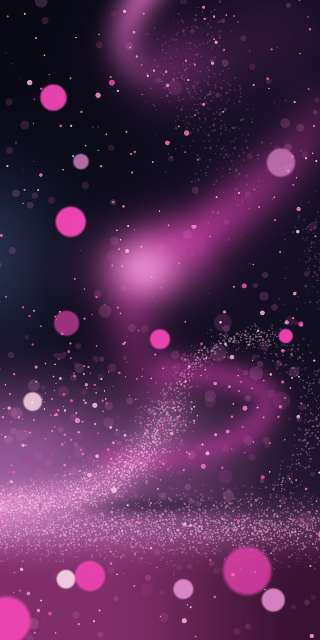
This background is drawn by a Shadertoy shader. Its source:

```glsl
// Magenta smoke ribbons and glittering dust drifting through dark bokeh space.
const vec3 NIGHT = vec3(.03, .032, .08);
const vec3 SLATE = vec3(.16, .19, .28);
const vec3 PLUM = vec3(.23, .13, .27);
const vec3 MAUVE = vec3(.6, .35, .6);
const vec3 MAGENTA = vec3(.65, .2, .54);
const vec3 PINK = vec3(.94, .27, .7);
const vec3 ROSE = vec3(.9, .56, .82);
const vec3 CREAM = vec3(.98, .84, .91);
const float GROUND_Y = .35;
const int CURVE_STEPS = 14;

float hash(vec2 p) {
    vec3 q = fract(p.xyx * vec3(.1031, .103, .0973));
    q += dot(q, q.yzx + 33.33);
    return fract((q.x + q.y) * q.z);
}

float soft(float d, float width) { return exp(-d * d / (width * width)); }

float glow(vec2 p, vec2 center, vec2 size) { return soft(length((p - center) / size), 1.); }

// Distance to a quadratic curve, and the position along it
vec2 curve(vec2 p, vec2 a, vec2 b, vec2 c) {
    vec2 best = vec2(9, 0), last = a;
    for (int i = 1; i <= CURVE_STEPS; i++) {
        float t = float(i) / float(CURVE_STEPS);
        vec2 next = mix(mix(a, b, t), mix(b, c, t), t), edge = next - last;
        float h = clamp(dot(p - last, edge) / dot(edge, edge), 0., 1.);
        float d = length(p - last - edge * h);
        if (d < best.x) best = vec2(d, t - (1. - h) / float(CURVE_STEPS));
        last = next;
    }
    return best;
}

// One jittered dot per cell of a turned grid: coverage and a random tint
vec2 dots(vec2 p, float cells, float density, float radius, float seed) {
    p = mat2(cos(seed), sin(seed), -sin(seed), cos(seed)) * p * cells;
    vec2 id = floor(p) + seed * 17.;
    float size = radius * mix(.5, 1., hash(id + 3.7));
    vec2 jitter = vec2(hash(id + 11.3), hash(id + 29.1)) - .5;
    float d = length(fract(p) - .5 - jitter * (1. - 2. * size));
    float blur = max(cells / iResolution.x, size * .2) * .5;
    float cover = 1. - smoothstep(size - blur, size + blur, d);
    return vec2(cover * step(hash(id), density), hash(id + 5.1));
}

void disc(inout vec3 col, vec2 p, float x, float y, float r, vec3 tint, float alpha) {
    float blur = max(1.5 / iResolution.x, r * .12);
    col = mix(col, tint, alpha * (1. - smoothstep(r - blur, r + blur, length(p - vec2(x, y)))));
}

void mainImage(out vec4 fragColor, in vec2 fragCoord) {
    vec2 p = fragCoord / iResolution.xy * vec2(1, 2);
    // Night sky and mist
    vec3 col = NIGHT + SLATE * .75 * glow(p, vec2(-.05, 1.2), vec2(.22, .26));
    col += PLUM * .22 * glow(p, vec2(.85, 1.3), vec2(.5, .9));
    col = mix(col, PLUM, smoothstep(.95, .5, p.y) * mix(.95, .4, smoothstep(.55, .9, p.x)));
    col = mix(col, MAUVE, .95 * glow(p, vec2(.03, .56), vec2(.42, .22)));
    col = mix(col, MAUVE * .75, .6 * glow(p, vec2(.56, .58), vec2(.22, .17)));
    // Smoke ribbons
    vec2 swirl = curve(p, vec2(.48, 2.06), vec2(.27, 1.8), vec2(.56, 1.73));
    col += MAGENTA * .36 * glow(p, vec2(.55, 1.8), vec2(.17, .13));
    col += MAGENTA * .14 * glow(p, vec2(.85, 1.9), vec2(.2, .17));
    col = mix(col, mix(ROSE, MAGENTA, .55), soft(swirl.x, .06) * mix(.95, .05, swirl.y));
    vec2 upper = curve(p, vec2(1, 1.63), vec2(.85, 1.42), vec2(.6, 1.25));
    vec2 lower = curve(p, vec2(.6, 1.25), vec2(.31, 1.16), vec2(.47, .82));
    col = mix(col, MAGENTA, max(soft(upper.x, .09) * mix(.3, .95, upper.y),
                                soft(lower.x, .095) * mix(.95, .35, lower.y)));
    col = mix(col, mix(PINK, ROSE, .4), .6 * glow(p, vec2(.46, 1.17), vec2(.16, .12)));
    vec2 loopTop = curve(p, vec2(.53, .84), vec2(.98, .82), vec2(.76, .64));
    vec2 loopBase = curve(p, vec2(.76, .64), vec2(.6, .55), vec2(.35, .56));
    col = mix(col, MAGENTA, .65 * max(soft(loopTop.x, .055), soft(loopBase.x, .045)));
    col = mix(col, ROSE, .85 * glow(p, vec2(.45, 1.16), vec2(.085, .075)));
    // Ground
    vec3 soil = mix(vec3(.5, .18, .41), vec3(.22, .07, .19), smoothstep(.3, 1., p.x));
    col = mix(col, soil, smoothstep(GROUND_Y + .08, GROUND_Y - .07, p.y));
    col = mix(col, mix(MAUVE, ROSE, .4), soft(p.y - GROUND_Y, .08) * mix(.8, .25, p.x));
    col = mix(col, NIGHT, .35 * glow(p, vec2(.5, .42), vec2(.25, .025)));
    // Glittering sand wave
    vec2 wave = curve(p, vec2(-.02, .42), vec2(.42, .42), vec2(.53, .72));
    float crest = curve(p, vec2(.53, .72), vec2(.62, .98), vec2(.84, .94)).x;
    float fall = curve(p, vec2(.84, .94), vec2(1.1, .78), vec2(.9, .5)).x;
    float tail = curve(p, vec2(.9, .5), vec2(.8, .38), vec2(.55, .43)).x;
    float sand = max(soft(wave.x, .055) * mix(1., .65, wave.y), .5 * soft(crest, .03));
    sand = max(sand, max(.25 * soft(fall, .045), .35 * soft(tail, .03)));
    col = mix(col, ROSE, soft(wave.x, .07) * mix(.85, .2, wave.y));
    float glitter = max(sand, .6 * soft(p.y - GROUND_Y, .07));
    float plume = .14 * glow(p, vec2(.68 + .07 * sin(p.y * 6.), 1.68), vec2(.1, .25));
    plume += .2 * glow(p, vec2(1, 1.2), vec2(.07, .12));
    for (float i = 0.; i < 3.; i++) {
        vec2 grain = dots(p, 125. - 20. * i, .75 * glitter + plume, .36, i + .4);
        col = mix(col, mix(ROSE, CREAM, grain.y), grain.x * (.2 + .5 * glitter));
    }
    // Scattered bokeh and sparks, thicker near the wave
    float haze = glow(p, vec2(.3, .68), vec2(.45, .22));
    for (float i = 0.; i < 4.; i++) {
        vec2 faint = dots(p, 9. + 5. * i, .06 + .16 * haze, .28, i + 5.);
        col = mix(col, mix(MAGENTA, ROSE, faint.y), faint.x * .2);
        vec2 spark = dots(p, 16. + 9. * i, .04 + .16 * haze, .15, i + 12.);
        col = mix(col, mix(PINK, CREAM, spark.y), spark.x * .85);
    }
    // Large foreground discs
    disc(col, p, .167, 1.695, .041, PINK, .95);
    disc(col, p, .253, 1.495, .024, ROSE, .75);
    disc(col, p, .878, 1.492, .044, ROSE, .65);
    disc(col, p, .221, 1.307, .047, PINK, .98);
    disc(col, p, .208, .99, .039, PINK, .62);
    disc(col, p, .5, .94, .031, PINK, .95);
    disc(col, p, .893, .95, .022, PINK, .95);
    disc(col, p, .102, .745, .029, CREAM, .85);
    disc(col, p, .773, .216, .075, PINK, .75);
    disc(col, p, .281, .2, .047, PINK, .9);
    disc(col, p, .206, .19, .029, CREAM, .92);
    disc(col, p, .573, .159, .031, ROSE, .9);
    disc(col, p, .854, .125, .036, ROSE, .88);
    disc(col, p, .02, .06, .075, PINK, .95);
    fragColor = vec4(clamp(col, 0., 1.), 1);
}
```
